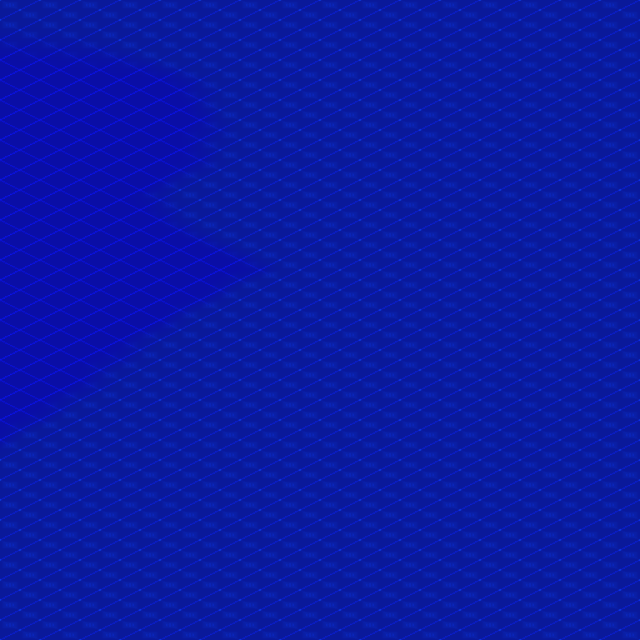
Give the GLSL for this pattern, as a Shadertoy shader.

```glsl
// Blue isometric grid: stepped 2:1 diagonals, dotted cross marks and a violet-blue patch at the left.

const float TAU = 6.2831853;
const float ROWS = 32.0;            // rhombi down; half as many across
const float STEPS_PER_EDGE = 8.0;   // stairs from one crossing to the next
const float LINE_HEIGHT = 0.002;    // in canvas heights
const float KNOT_RADIUS = 0.0026;
const vec2 SHADE_HALF = vec2(0.0115, 0.0050);
const vec2 MARK_SIZE = vec2(0.0105, 0.0040);
const float MARKS_PER_EDGE = 6.0;   // small dots inside a shaded block
const float BEADS_PER_EDGE = 4.0;   // dashes on a main line
const float PATCH_SOFTNESS = 0.045;

const vec3 FIELD = vec3(0.04, 0.097, 0.605);
const vec3 FIELD_SHADE = vec3(0.04, 0.122, 0.65);
const vec3 FIELD_MARK = vec3(0.04, 0.16, 0.77);
const vec3 FIELD_LINE = vec3(0.04, 0.12, 0.84);
const vec3 FIELD_KNOT = vec3(0.04, 0.27, 0.92);
const vec3 PATCH = vec3(0.04, 0.055, 0.65);
const vec3 PATCH_LINE = vec3(0.04, 0.07, 0.94);

// Signed offset from the nearest integer
float fromInteger(float x) {
    return fract(x + 0.5) - 0.5;
}

// Antialiased coverage of a shape from its distance
float cover(float dist, float halfSize, float pixel) {
    return 1.0 - smoothstep(halfSize - 0.6 * pixel, halfSize + 0.6 * pixel, dist);
}

// Stair version of x with smoothed risers
float stair(float x, float pixel) {
    float steps = ROWS * STEPS_PER_EDGE;
    float s = x * steps;
    float riser = floor(s + 0.5);
    float blur = min(0.5 * pixel * steps, 0.5);
    return (riser - 0.5 + smoothstep(-blur, blur, s - riser)) / steps;
}

// Soft patch with a rounded and a pointed lobe reaching in from the left edge
float patchMask(vec2 p) {
    float depth = 1.0 - p.y;
    float upperLobe = 0.335 - 10.0 * (depth - 0.20) * (depth - 0.20);
    float lowerLobe = 0.395 - 1.45 * abs(depth - 0.42);
    float wobble = 0.010 * sin(depth * 41.0 + p.x * 9.0)
                 + 0.006 * sin(depth * 93.0 - p.x * 31.0);
    float reach = max(upperLobe, lowerLobe) + wobble;
    float top = smoothstep(0.03, 0.10, depth - 0.12 * p.x);
    return top * smoothstep(-PATCH_SOFTNESS, PATCH_SOFTNESS, reach - p.x);
}

void mainImage(out vec4 fragColor, in vec2 fragCoord) {
    vec2 p = fragCoord / iResolution.y;
    float pixel = 1.0 / iResolution.y;
    float inPatch = patchMask(p);

    // Skewed axes: whole numbers lie on the rising and falling lines
    float rise = (p.y - 0.5 * p.x) * ROWS;
    float fall = (p.y + 0.5 * p.x) * ROWS;

    // Stepped lines, with dashes on the rising set
    float halfStair = 0.5 * stair(p.x, pixel);
    float riseGap = abs(fromInteger((p.y - halfStair) * ROWS)) / ROWS;
    float fallGap = abs(fromInteger((p.y + halfStair) * ROWS)) / ROWS;
    float beads = 0.82 + 0.18 * cos(TAU * p.x * ROWS * BEADS_PER_EDGE);
    float riseLine = cover(riseGap, 0.5 * LINE_HEIGHT, pixel) * beads;
    float fallLine = cover(fallGap, 0.5 * LINE_HEIGHT, pixel);

    // Flat shaded block halfway along each falling edge, holding a row of dots
    float u = fromInteger(rise + 0.5);
    float w = fromInteger(fall);
    vec2 fromMid = vec2(w - u, 0.5 * (w + u)) / ROWS;
    vec2 block = 1.0 - smoothstep(0.75 * SHADE_HALF, 1.25 * SHADE_HALF, abs(fromMid));
    float shade = block.x * block.y;
    vec2 scaled = fromMid / MARK_SIZE;
    float dots = 0.5 + 0.5 * cos(TAU * fromMid.x * ROWS * MARKS_PER_EDGE);
    float marks = smoothstep(0.40, 0.80, exp(-dot(scaled, scaled))) * dots;

    // Bright knot at each crossing
    float a = fromInteger(rise);
    vec2 fromKnot = vec2(w - a, 0.5 * (w + a)) / ROWS;
    float knot = cover(length(fromKnot * vec2(0.75, 1.2)), 0.5 * KNOT_RADIUS, pixel);

    vec3 field = mix(FIELD, FIELD_SHADE, 0.9 * shade);
    field = mix(field, FIELD_MARK, max(0.70 * marks, 0.22 * fallLine));
    field = mix(field, FIELD_LINE, riseLine);
    field = mix(field, FIELD_KNOT, 0.8 * knot);

    float patchLines = max(riseLine, 0.60 * fallLine);
    vec3 patchColor = mix(PATCH, PATCH_LINE, max(patchLines, 0.85 * knot));

    fragColor = vec4(mix(field, patchColor, inPatch), 1.0);
}
```
